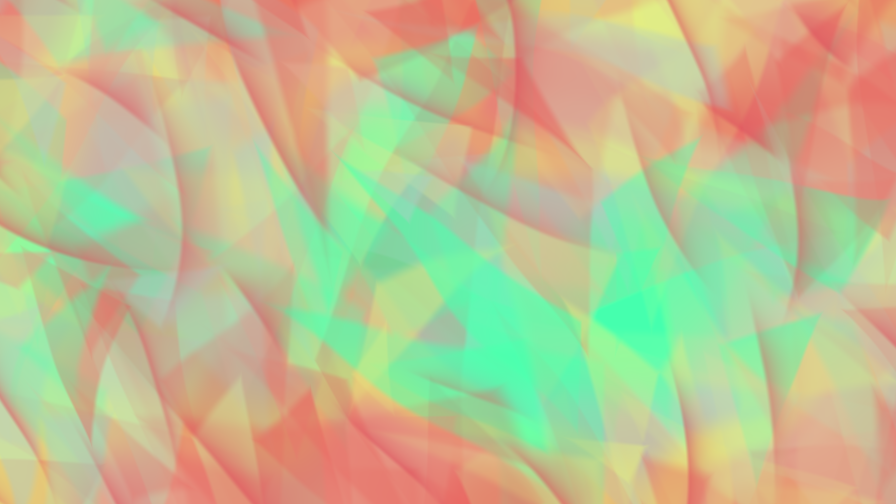
A WebGL 1 fragment shader for this background:

```glsl
precision highp float;
// Overlapping translucent shards, like crumpled coloured film under soft light.
// Hashed triangles are tinted by a regional warmth field (mint centre, warm rim),
// then curved one-sided red creases are laid over them.

uniform vec2 u_resolution;

const int SHARD_COUNT = 190;
const int CREASE_COUNT = 36;
const float SIZE_FIRST = 0.17;      // inner radius of the rearmost shards
const float SIZE_LAST = 0.034;      // inner radius of the front shards
const float SHARD_OPACITY = 0.58;
const float TINT_SPREAD = 1.05;     // how far a shard strays from its region
const float WARP = 0.08;            // bends the straight edges
const float CREASE_OPACITY = 0.66;
const float CONTRAST = 1.17;
const vec3 MID_TONE = vec3(0.74, 0.77, 0.59);
const vec2 COOL_CENTRE = vec2(0.96, 0.50);
const vec2 COOL_RADII = vec2(0.72, 0.32);
const float COOL_TILT = -0.22;

const vec3 MINT = vec3(0.34, 0.99, 0.67);
const vec3 SAGE = vec3(0.70, 0.80, 0.74);
const vec3 LIME = vec3(0.87, 0.92, 0.52);
const vec3 PEACH = vec3(0.87, 0.69, 0.58);
const vec3 CORAL = vec3(0.89, 0.44, 0.40);
const vec3 CREASE_RED = vec3(0.85, 0.38, 0.40);

float hash(vec2 v) {
  vec3 q = fract(v.xyx * vec3(0.1031, 0.1030, 0.0973));
  q += dot(q, q.yzx + 33.33);
  return fract((q.x + q.y) * q.z);
}

float noise(vec2 v) {
  vec2 cell = floor(v);
  vec2 f = fract(v);
  f = f * f * (3.0 - 2.0 * f);
  return mix(mix(hash(cell), hash(cell + vec2(1.0, 0.0)), f.x),
             mix(hash(cell + vec2(0.0, 1.0)), hash(cell + 1.0), f.x), f.y);
}

vec2 rotate(vec2 v, float angle) {
  float c = cos(angle), s = sin(angle);
  return vec2(c * v.x + s * v.y, c * v.y - s * v.x);
}

// Evenly scattered points over a slightly enlarged canvas
vec2 scatter(float id, float aspect) {
  vec2 u = fract(id * vec2(0.7549, 0.5698) + 0.31);
  return (u * 1.2 - 0.1) * vec2(aspect, 1.0);
}

// 0 is cool, 1 is warm
float warmth(vec2 p) {
  vec2 e = rotate(p - COOL_CENTRE, COOL_TILT) / COOL_RADII;
  float rim = smoothstep(0.2, 1.4, length(e));
  return 0.17 + 0.52 * rim + 0.55 * (noise(p * 4.0 + 7.0) - 0.5);
}

vec3 filmColour(float t) {
  vec3 c = mix(MINT, SAGE, smoothstep(0.08, 0.30, t));
  c = mix(c, LIME, smoothstep(0.34, 0.50, t));
  c = mix(c, PEACH, smoothstep(0.55, 0.70, t));
  return mix(c, CORAL, smoothstep(0.72, 0.95, t));
}

// Triangle from three jittered half-planes, negative inside
float shardDistance(vec2 q, float size, float id) {
  float d = -10.0;
  for (int k = 0; k < 3; k++) {
    float side = float(k);
    float angle = side * 2.094 + 0.9 * (hash(vec2(id, side + 20.0)) - 0.5);
    d = max(d, dot(q, vec2(cos(angle), sin(angle))) - size);
  }
  return d;
}

vec3 addShard(vec3 base, vec2 p, float id, float depth, float aspect) {
  vec2 centre = scatter(id, aspect);
  float pick = hash(vec2(id, 1.0));
  float turn = hash(vec2(id, 2.0)) - 0.5;
  float angle = pick < 0.55 ? -0.65 + 1.1 * turn : 1.65 + 0.9 * turn;
  float size = mix(SIZE_FIRST, SIZE_LAST, sqrt(depth)) * mix(0.7, 1.3, hash(vec2(id, 3.0)));
  vec2 q = rotate(p - centre, angle);
  q *= vec2(0.6, 1.35);
  float blur = mix(0.004, 0.015, pow(hash(vec2(id, 4.0)), 2.0));
  float cover = smoothstep(blur, -blur, shardDistance(q, size, id));
  float fade = mix(0.35, 1.0, smoothstep(-1.8, 1.5, q.x / size));
  float tint = warmth(centre) + TINT_SPREAD * (hash(vec2(id, 5.0)) - 0.5);
  float opacity = SHARD_OPACITY * mix(0.5, 1.0, hash(vec2(id, 6.0)));
  return mix(base, filmColour(tint), cover * fade * opacity);
}

// Curved fold: crisp on one side, fading away on the other
vec3 addCrease(vec3 base, vec2 p, float id, float aspect) {
  vec2 centre = scatter(id + 0.5, aspect);
  float turn = hash(vec2(id, 11.0)) - 0.5;
  float angle = hash(vec2(id, 12.0)) < 0.6 ? -0.75 + 0.7 * turn : -1.35 + 0.6 * turn;
  vec2 q = rotate(p - centre, angle);
  q.y += 2.4 * (hash(vec2(id, 13.0)) - 0.5) * q.x * q.x;
  float reach = mix(0.12, 0.36, hash(vec2(id, 14.0)));
  float taper = 1.0 - smoothstep(0.2, 1.0, abs(q.x) / reach);
  float width = mix(0.008, 0.034, hash(vec2(id, 15.0))) * (0.4 + taper);
  float fold = smoothstep(-0.007, 0.005, q.y) * exp(-max(q.y, 0.0) / width);
  float strength = CREASE_OPACITY * smoothstep(0.08, 0.50, warmth(centre));
  return mix(base, CREASE_RED, fold * taper * strength);
}

void main() {
  vec2 p = gl_FragCoord.xy / u_resolution.y;
  float aspect = u_resolution.x / u_resolution.y;
  vec2 bent = p + WARP * (vec2(noise(p * 3.5), noise(p * 3.5 + 19.0)) - 0.5);

  vec3 colour = filmColour(warmth(bent));
  for (int i = 0; i < SHARD_COUNT; i++) {
    float id = float(i);
    colour = addShard(colour, bent, id, id / float(SHARD_COUNT), aspect);
  }
  for (int i = 0; i < CREASE_COUNT; i++) colour = addCrease(colour, bent, float(i), aspect);
  colour = MID_TONE + (colour - MID_TONE) * CONTRAST;
  gl_FragColor = vec4(clamp(colour, 0.0, 1.0), 1.0);
}
```
